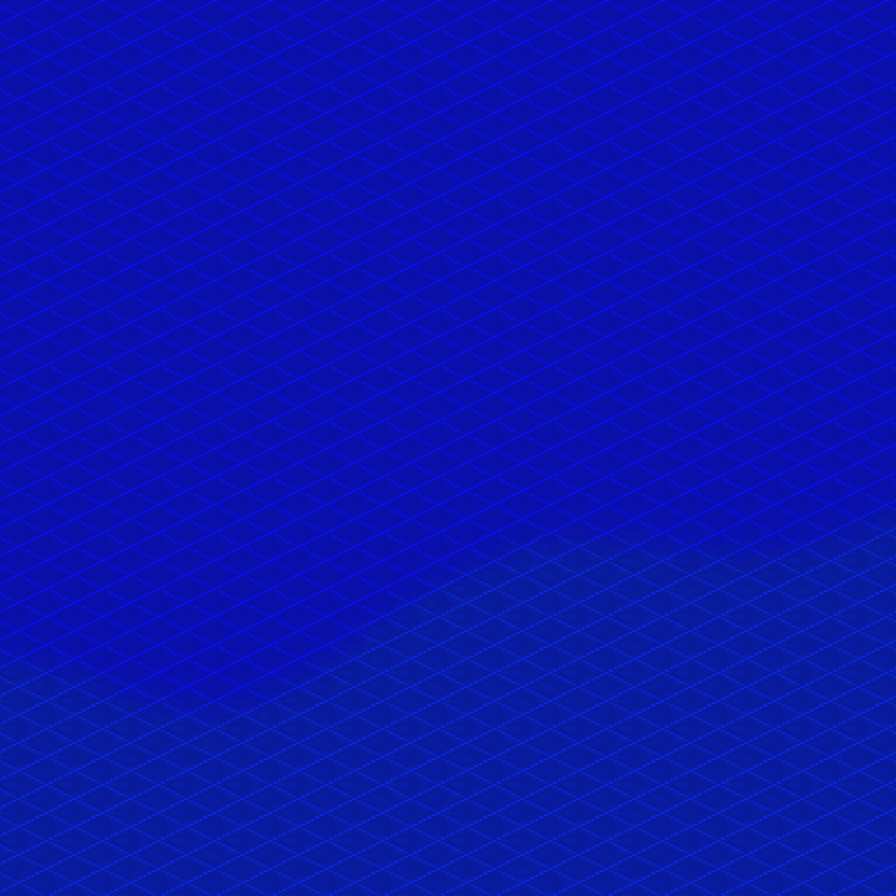
Reproduce this pattern procedurally as a Shadertoy shader.

```glsl
// Deep blue lattice of flat diamonds with dotted seams and a soft paler wave below.

const vec2 REPEATS = vec2(16.0, 32.0);   // diamonds across and down
const vec2 LATTICE_SHIFT = vec2(0.14, 0.20);
const float DOTS_PER_EDGE = 6.0;
const float TAU = 6.2831853;

float hash(vec2 p) {
    vec3 q = fract(vec3(p.xyx) * 0.1031);
    q += dot(q, q.yzx + 33.33);
    return fract((q.x + q.y) * q.z);
}

// Distance to the nearest whole number.
float seamDistance(float v) {
    return abs(fract(v + 0.5) - 0.5);
}

float band(float dist, float halfWidth, float blur) {
    return 1.0 - smoothstep(halfWidth - blur, halfWidth + blur, dist);
}

// Row of dots along a seam, from faint gaps to full strength.
float dots(float along, float gapLevel) {
    float wave = 0.5 + 0.5 * cos(TAU * along * DOTS_PER_EDGE);
    return mix(gapLevel, 1.0, smoothstep(0.10, 0.70, wave));
}

// Height of the wave edge, rising to the right.
float waveHeight(float x) {
    float swing = 0.055 * (1.2 - 0.7 * x);
    return 0.207 + 0.24 * x + swing * cos(TAU * (x - 0.6) / 0.65);
}

// Fine woven blocks inside each diamond, slightly worn per repeat.
float weave(vec2 lattice) {
    vec2 block = floor(fract(lattice) * 4.0);
    float shared = hash(block + 7.0);
    float worn = hash(floor(lattice * 4.0) + 91.0);
    return smoothstep(0.58, 0.78, mix(shared, worn, 0.25));
}

void mainImage(out vec4 fragColor, in vec2 fragCoord) {
    vec2 uv = fragCoord / iResolution.xy;
    vec2 p = uv * REPEATS;
    vec2 lattice = vec2(p.x - p.y, p.x + p.y) + LATTICE_SHIFT;
    float blur = 0.38 * length(REPEATS / iResolution.xy);

    // Rising seams are dotted throughout; falling seams peak mid-edge.
    float rising = band(seamDistance(lattice.x), 0.048, blur)
                 * dots(lattice.y, 0.22);
    float midEdge = band(abs(fract(lattice.x) - 0.5), 0.30, 0.12);
    float falling = band(seamDistance(lattice.y), 0.052, blur)
                  * dots(lattice.x, 0.22) * mix(0.35, 0.80, midEdge);
    float seam = max(rising, falling);

    // Wave edge, softened and roughened by the diamonds.
    float grain = hash(floor(lattice * 2.0)) - 0.5;
    float depth = waveHeight(uv.x) - uv.y + 0.012 * grain;
    float pale = smoothstep(-0.030, 0.030, depth);

    // Fill and seam colours of the two regions.
    vec3 ground = mix(vec3(0.04, 0.06, 0.66), vec3(0.04, 0.10, 0.61), pale);
    vec3 patchColor = mix(vec3(0.04, 0.06, 0.69), vec3(0.04, 0.11, 0.645), pale);
    vec3 thread = mix(vec3(0.04, 0.06, 0.95), vec3(0.04, 0.15, 0.88), pale);

    vec3 color = mix(ground, patchColor, weave(lattice));
    color = mix(color, thread, seam);
    fragColor = vec4(color, 1.0);
}
```
